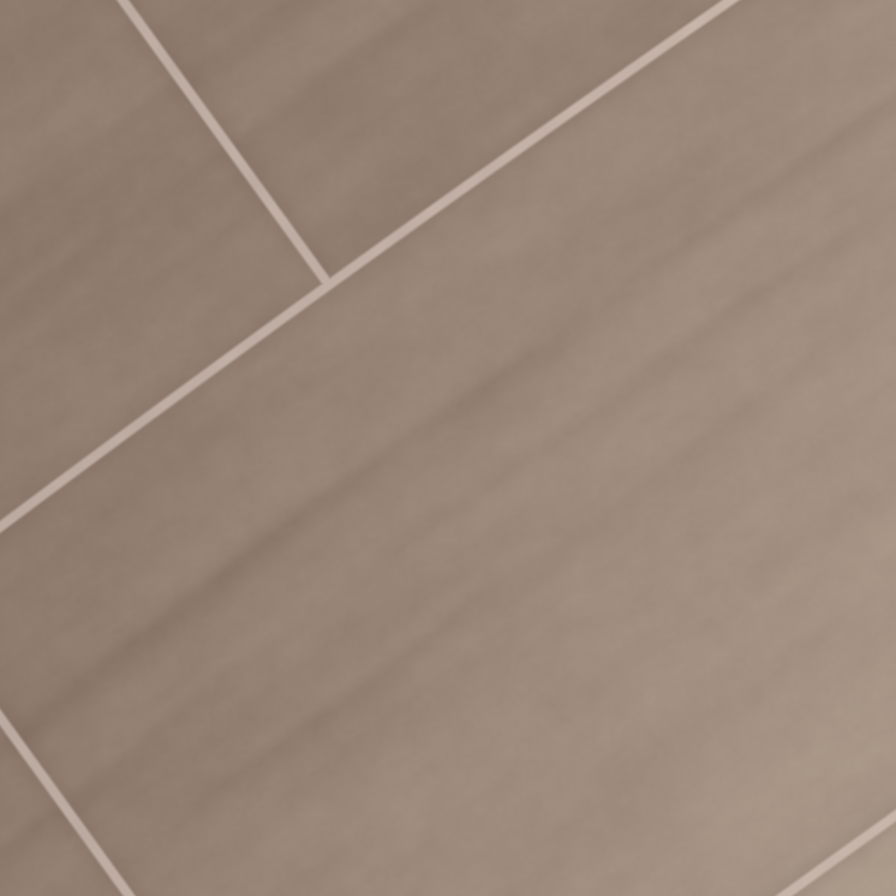
Write a Shadertoy shader that draws this texture.

```glsl
float hash(vec2 p) {
    p = fract(p * vec2(0.1031, 0.1137));
    p += dot(p, p.yx + 33.33);
    return fract((p.x + p.y) * p.x * 7.31);
}

vec2 gradient(vec2 cell) {
    float angle = 6.2832 * hash(cell + 57.0);
    return vec2(cos(angle), sin(angle));
}

// Gradient noise, roughly -0.7 to 0.7
float noise(vec2 p) {
    vec2 i = floor(p), f = p - i;
    vec2 w = f * f * f * (f * (f * 6.0 - 15.0) + 10.0);
    vec2 e = vec2(0.0, 1.0);
    float low = mix(dot(gradient(i), f), dot(gradient(i + e.yx), f - e.yx), w.x);
    float high = mix(dot(gradient(i + e), f - e), dot(gradient(i + 1.0), f - 1.0), w.x);
    return mix(low, high, w.y);
}

float fbm(vec2 p) {
    float sum = 0.0, amplitude = 1.0;
    for (int i = 0; i < 4; i++) {
        sum += amplitude * noise(p);
        p = p * 2.03 + 17.3;
        amplitude *= 0.55;
    }
    return sum;
}

// Dark veins running along the planks, broken up by noise
float veins(vec2 q) {
    float sum = 0.0;
    q.y += 0.012 * noise(q * vec2(4.0, 3.0)) + 0.004 * noise(q * vec2(17.0, 12.0));
    for (int k = 0; k < 5; k++) {
        float fk = float(k);
        float center = 0.28 - 0.095 * fk - 0.285 * step(2.0, fk);
        float patchy = 0.65 + 0.9 * noise(vec2(q.x * 4.0 + 3.7 * fk, 9.1 * fk));
        float d = q.y - center;
        float width = d > 0.0 ? 0.010 : 0.020;
        float strength = k == 2 ? 1.25 : 0.75;
        sum += strength * max(patchy, 0.15) * exp(-d * d / (width * width));
    }
    return sum;
}

void mainImage(out vec4 fragColor, in vec2 fragCoord) {
    vec2 p = fragCoord / iResolution.y;
    float pixel = 1.0 / iResolution.y;

    // Plank space: x along the planks, y across, origin at a grout junction
    vec2 r = p - vec2(0.367, 0.682);
    vec2 q = vec2(dot(r, vec2(0.81, 0.586)), dot(r, vec2(-0.586, 0.81)));
    q.y += 0.018 * q.x * q.x;

    // Staggered layout and distance to the nearest joint
    vec2 size = vec2(1.74, 0.85);
    float row = floor(q.y / size.y);
    float along = (q.x - 0.58 * row) / size.x;
    vec2 plank = vec2(floor(along), row);
    vec2 cell = vec2(fract(along), fract(q.y / size.y));
    vec2 edge = min(cell, 1.0 - cell) * size;
    float joint = min(edge.x, edge.y);

    // Light falling off to the left, plus a small shift per plank
    float tone = 0.25 + 0.5 * p.x + 0.3 * p.x * (0.5 - p.y);
    tone += 0.08 * (hash(plank + 3.0) - 0.5) - 0.04 * step(0.0, q.y);

    // Long streaks, cloudy mottling and fine grain
    vec2 s = q + plank * 5.3;
    tone += 0.13 * fbm(s * vec2(1.6, 11.0));
    tone += 0.07 * fbm(s * vec2(9.0, 16.0) + 4.0);
    tone += 0.05 * fbm(p * 38.0);
    tone += 0.03 * noise(p * 150.0);
    tone -= 0.20 * veins(q) * (1.0 - 0.3 * p.x);

    vec3 stone = mix(vec3(0.52, 0.44, 0.39), vec3(0.68, 0.61, 0.55), clamp(tone, -0.2, 1.1));

    // Grout, slightly dimmer towards the left, with a soft shadow beside it
    stone *= 1.0 - 0.05 * exp(-joint * joint / 0.0003);
    vec3 grout = vec3(0.76, 0.69, 0.65) * (0.97 + 0.06 * p.x + 0.03 * noise(q * 25.0));
    float soft = max(0.0025, pixel);
    float mask = 1.0 - smoothstep(0.0055 - soft, 0.0055 + soft, joint);
    fragColor = vec4(mix(stone, grout, mask), 1.0);
}
```
